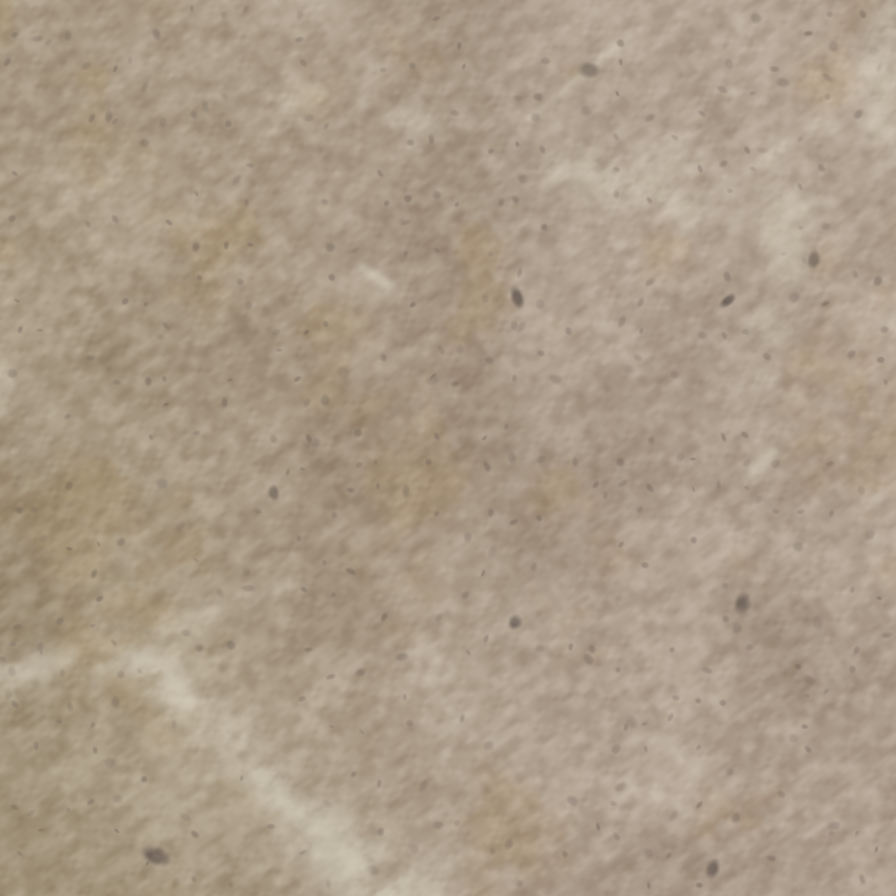
Reproduce this texture procedurally as a Shadertoy shader.

```glsl
// Draws a weathered beige limestone with soft grain, pale veins and dark specks.
#define STONE vec3(0.669, 0.615, 0.545)
#define PALE vec3(0.795, 0.760, 0.690)
#define SPECK vec3(0.390, 0.345, 0.320)
#define TONE_RAMP vec3(1.0, 1.10, 1.15)
#define MOTTLE 0.12
#define GRAIN 0.085
#define FINE_GRAIN 0.05
#define FLECK_CELLS 34.0
#define SPOT_CELLS 8.0

float hash(vec2 p) {
    return fract(sin(dot(p, vec2(127.1, 311.7))) * 43758.5453);
}

float noise(vec2 p) {
    vec2 i = floor(p), f = fract(p);
    f = f * f * (3.0 - 2.0 * f);
    return mix(mix(hash(i), hash(i + vec2(1, 0)), f.x),
               mix(hash(i + vec2(0, 1)), hash(i + vec2(1, 1)), f.x), f.y);
}

float fbm(vec2 p) {
    float sum = 0.0, amp = 0.533;
    for (int i = 0; i < 4; i++) {
        sum += amp * noise(p);
        p = mat2(1.6, 1.2, -1.2, 1.6) * p + 7.3;
        amp *= 0.5;
    }
    return sum;
}

vec2 rotate(vec2 p, float a) {
    return mat2(cos(a), -sin(a), sin(a), cos(a)) * p;
}

// Soft stroke from a to b whose half width runs from wa to wb
float stroke(vec2 p, vec2 a, vec2 b, float wa, float wb) {
    vec2 ab = b - a;
    float h = clamp(dot(p - a, ab) / dot(ab, ab), 0.0, 1.0);
    float d = length(p - a - ab * h) / mix(wa, wb, h);
    return exp(-d * d);
}

// Soft oval specks, one at most per cell
float specks(vec2 p, float cells, float share, float size, float seed) {
    p *= cells;
    vec2 id = floor(p) + seed;
    vec2 centre = 0.25 + 0.5 * vec2(hash(id + 3.1), hash(id + 8.7));
    vec2 q = rotate(fract(p) - centre, 3.1416 * hash(id + 5.3));
    q.y *= 1.0 + 0.9 * hash(id + 1.9);
    float radius = size * mix(0.55, 1.0, hash(id + 6.1));
    float shape = 1.0 - smoothstep(0.35 * radius, 1.25 * radius, length(q));
    return shape * step(hash(id), share) * mix(0.5, 1.0, hash(id + 2.2));
}

void mainImage(out vec4 fragColor, in vec2 fragCoord) {
    vec2 uv = fragCoord / iResolution.xy;
    vec2 wobble = vec2(fbm(uv * 14.0), fbm(uv * 14.0 + 31.0)) - 0.5;
    vec2 bent = uv + 0.05 * wobble;

    // Broad shading and grain, slightly drawn out along a falling diagonal
    vec2 g = rotate(uv, 0.6) * vec2(0.8, 1.15);
    float tone = MOTTLE * (fbm(uv * 8.0) - 0.5);
    tone += GRAIN * (noise(g * 75.0) - 0.5);
    tone += FINE_GRAIN * (noise(g * 165.0 + 9.0) - 0.5);
    tone += 0.02 * (uv.x - 0.5);
    tone -= 0.03 * stroke(uv, vec2(0.0, 0.38), vec2(0.3, 0.42), 0.16, 0.16);
    vec3 col = STONE + tone * TONE_RAMP;

    // Olive cast to the left, rosier to the right, ochre stains
    float warm = (1.0 - smoothstep(0.0, 0.75, uv.x)) * (1.0 - 0.5 * uv.y);
    col += mix(vec3(0.006, -0.002, 0.002), vec3(-0.005, -0.004, -0.028), warm);
    col -= vec3(0.0, 0.014, 0.04) * smoothstep(0.58, 0.8, fbm(uv * 11.0 + 50.0));

    // Forked vein at the lower left
    float vein = stroke(bent, vec2(0.17, 0.27), vec2(0.46, -0.03), 0.024, 0.060);
    vein = max(vein, 0.75 * stroke(bent, vec2(-0.02, 0.25), vec2(0.15, 0.28), 0.020, 0.026));
    vein = max(vein, 0.60 * stroke(bent, vec2(0.15, 0.28), vec2(0.32, 0.36), 0.024, 0.010));

    // Pale clouds at the upper right and left edge
    float cloud = stroke(bent, vec2(0.60, 0.82), vec2(0.76, 0.78), 0.030, 0.035);
    cloud = max(cloud, 0.8 * stroke(bent, vec2(0.88, 0.82), vec2(0.86, 0.58), 0.040, 0.030));
    cloud = max(cloud, 0.8 * stroke(bent, vec2(0.98, 1.0), vec2(0.99, 0.85), 0.035, 0.030));
    cloud = max(cloud, 0.6 * stroke(bent, vec2(0.17, 0.92), vec2(0.50, 0.87), 0.030, 0.030));
    cloud = max(cloud, 0.8 * stroke(bent, vec2(0.0, 0.55), vec2(0.01, 0.50), 0.030, 0.025));
    float broken = smoothstep(0.30, 0.68, fbm(g * 32.0 + 4.0));
    float pale = vein * mix(0.25, 0.95, broken) + 0.75 * cloud * broken;

    // Thin shell-like chips
    vec2 fine = uv + 0.008 * wobble;
    float chip = 0.45 * stroke(fine, vec2(0.59, 0.87), vec2(0.69, 0.95), 0.005, 0.006);
    chip = max(chip, 0.75 * stroke(fine, vec2(0.405, 0.70), vec2(0.435, 0.68), 0.007, 0.008));
    chip = max(chip, 0.65 * stroke(fine, vec2(0.84, 0.47), vec2(0.865, 0.495), 0.009, 0.009));
    col = mix(col, PALE + 0.6 * tone, clamp(max(pale, chip), 0.0, 1.0));

    // Faint small flecks, then a few strong dark spots
    vec2 ragged = uv + 0.012 * wobble;
    float dark = 0.38 * specks(ragged, FLECK_CELLS, 0.26, 0.22, 11.0);
    dark = max(dark, 0.32 * specks(rotate(ragged, 0.5), 0.6 * FLECK_CELLS, 0.18, 0.17, 47.0));
    float spot = specks(ragged, SPOT_CELLS, 0.13, 0.13, 23.0);
    dark = max(dark, spot * mix(0.65, 1.0, noise(uv * 110.0)));
    col = mix(col, SPECK, dark * (1.0 - 0.7 * clamp(pale, 0.0, 1.0)));

    fragColor = vec4(clamp(col, 0.0, 1.0), 1.0);
}
```
